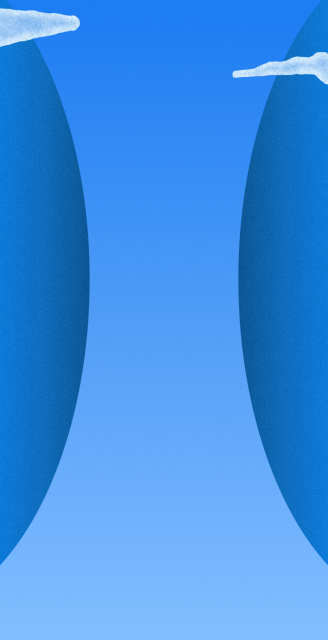
Reproduce this background procedurally as a WebGL 2 fragment shader.

```glsl
#version 300 es
precision highp float;
// A blue sky gradient framed by two dark rounded hills, with a pale grainy cloud on each side.

uniform vec2 u_resolution;
out vec4 outColor;

// Lengths are fractions of the canvas height.
const float WIDTH = 0.5104;
const vec2 HILL_CENTER = vec2(-0.147, 0.564);
const vec2 HILL_RADII = vec2(0.2865, 0.521);
const float HILL_REACH = 0.1395;

const vec3 SKY_TOP = vec3(0.115, 0.49, 0.95);
const vec3 SKY_MIDDLE = vec3(0.315, 0.615, 0.97);
const vec3 SKY_BOTTOM = vec3(0.51, 0.745, 1.0);
const vec3 HILL_LIGHT = vec3(0.05, 0.48, 0.85);
const vec3 HILL_MID = vec3(0.06, 0.425, 0.735);
const vec3 HILL_DARK = vec3(0.05, 0.335, 0.58);
const vec3 CLOUD_LIGHT = vec3(0.80, 0.90, 0.98);
const vec3 CLOUD_SHADE = vec3(0.48, 0.70, 0.94);

const float GRAIN_CELLS = 620.0;
const float SKY_GRAIN = 0.010;
const float HILL_GRAIN = 0.035;
const float CLOUD_GRAIN = 0.09;

// Cloud spines: x, y and radius of each joint.
const vec3 LEFT_CLOUD[3] = vec3[3](
  vec3(-0.0065, 0.957, 0.0306), vec3(0.052, 0.9616, 0.0215), vec3(0.112, 0.964, 0.0117));
const vec3 RIGHT_CLOUD[8] = vec3[8](
  vec3(0.367, 0.884, 0.0055), vec3(0.398, 0.887, 0.0065),
  vec3(0.422, 0.893, 0.0111), vec3(0.440, 0.893, 0.0104),
  vec3(0.4635, 0.898, 0.0143), vec3(0.482, 0.897, 0.0130),
  vec3(0.500, 0.900, 0.0190), vec3(0.513, 0.888, 0.0195));

float hash(vec2 p) {
  vec3 q = fract(p.xyx * 0.1031);
  q += dot(q, q.yzx + 33.33);
  return fract((q.x + q.y) * q.z);
}

float valueNoise(vec2 p) {
  vec2 cell = floor(p), f = fract(p);
  f = f * f * (3.0 - 2.0 * f);
  float low = mix(hash(cell), hash(cell + vec2(1, 0)), f.x);
  float high = mix(hash(cell + vec2(0, 1)), hash(cell + vec2(1, 1)), f.x);
  return mix(low, high, f.y);
}

float fbm(vec2 p) {
  float sum = 0.0, amplitude = 0.5;
  for (int i = 0; i < 4; i++) {
    sum += amplitude * valueNoise(p);
    p = p * 2.03 + 17.0;
    amplitude *= 0.5;
  }
  return sum;
}

float ellipseDistance(vec2 p, vec2 radii) {
  float k = length(p / radii);
  return k * (k - 1.0) / max(length(p / (radii * radii)), 0.0001);
}

// Segment whose radius changes along its length.
float taperDistance(vec2 p, vec3 a, vec3 b) {
  vec2 span = b.xy - a.xy;
  float t = clamp(dot(p - a.xy, span) / dot(span, span), 0.0, 1.0);
  vec3 joint = mix(a, b, t);
  return length(p - joint.xy) - joint.z;
}

float cover(float d) {
  float pixel = 1.0 / u_resolution.y;
  return 1.0 - smoothstep(-0.75 * pixel, 0.75 * pixel, d);
}

void main() {
  vec2 p = gl_FragCoord.xy / u_resolution * vec2(WIDTH, 1.0);
  float grain = valueNoise(p * GRAIN_CELLS + 50.0) - 0.5;

  // Sky
  vec3 color = mix(SKY_BOTTOM, SKY_MIDDLE, smoothstep(-0.1, 0.6, p.y) * 1.12 - 0.05);
  color = mix(SKY_BOTTOM, SKY_MIDDLE, min(p.y * 2.0, 1.0));
  color = mix(color, SKY_TOP, clamp(p.y * 2.1 - 1.05, 0.0, 1.0));
  color += grain * SKY_GRAIN;

  // Hills, mirrored about the middle and darker toward the inner rim
  vec2 side = vec2(min(p.x, WIDTH - p.x), p.y);
  float across = clamp(side.x / HILL_REACH, 0.0, 1.0);
  vec3 hill = mix(HILL_LIGHT, HILL_MID, min(across * 2.0, 1.0));
  hill = mix(hill, HILL_DARK, max(across * 2.0 - 1.0, 0.0));
  hill += grain * HILL_GRAIN;
  color = mix(color, hill, cover(ellipseDistance(side - HILL_CENTER, HILL_RADII)));

  // Clouds
  float cloud = 1.0;
  for (int i = 0; i < 2; i++)
    cloud = min(cloud, taperDistance(p, LEFT_CLOUD[i], LEFT_CLOUD[i + 1]));
  for (int i = 0; i < 7; i++)
    cloud = min(cloud, taperDistance(p, RIGHT_CLOUD[i], RIGHT_CLOUD[i + 1]));
  cloud += (valueNoise(p * 130.0) - 0.5) * 0.0018;
  float mottling = fbm(p * 55.0 + 9.0) - 0.47;
  float shade = smoothstep(0.001, 0.017, -cloud) * 0.65 + mottling * 0.9;
  vec3 cloudColor = mix(CLOUD_LIGHT, CLOUD_SHADE, clamp(shade, 0.0, 1.0));
  color = mix(color, cloudColor + grain * CLOUD_GRAIN, cover(cloud));

  outColor = vec4(clamp(color, 0.0, 1.0), 1.0);
}
```
